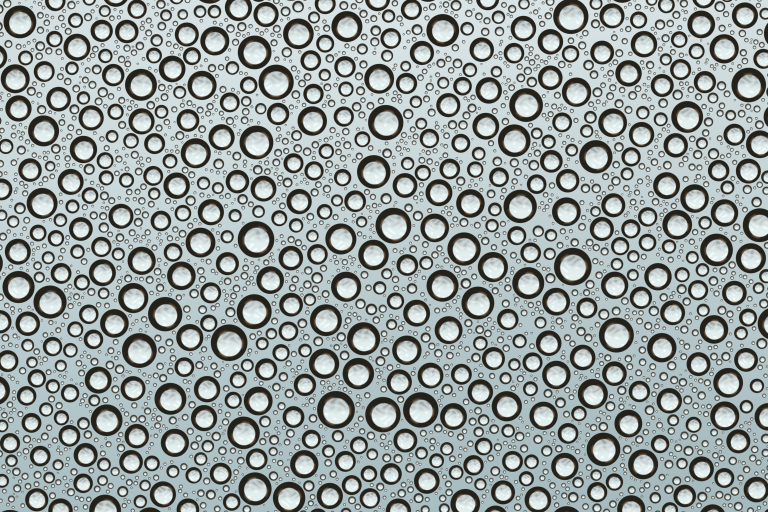
Reproduce this texture procedurally as a WebGL 1 fragment shader.

```glsl
precision highp float;
uniform vec2 u_resolution;

#define CELL 0.075      // grid spacing of the largest drops
#define SHRINK 0.55     // spacing ratio from one layer to the next
#define LAYERS 4
#define JITTER 0.56
#define MIN_SIZE 0.14   // drops below this share of a cell vanish
#define TILT 0.47       // turns the grids away from the frame
#define CORE 0.68       // bright centre as a share of the drop radius
#define RIM_DARK vec3(0.14, 0.13, 0.105)
#define RIM_WARM vec3(0.50, 0.39, 0.27)
#define CORE_LIGHT vec3(0.89, 0.935, 0.935)
#define SKY_LOW vec3(0.65, 0.735, 0.75)
#define SKY_HIGH vec3(0.84, 0.885, 0.89)

vec3 hash3(vec2 id) {
  vec3 h = vec3(dot(id, vec2(127.1, 311.7)), dot(id, vec2(269.5, 183.3)), dot(id, vec2(113.5, 271.9)));
  return fract(sin(h) * 43758.545);
}

float spacing(float layer) {
  return CELL * pow(SHRINK, layer);
}

// Centre and wanted radius of the drop in one cell
vec3 seed(vec2 id, float layer) {
  vec3 h = hash3(id + 57.0 * layer + 11.0);
  return spacing(layer) * vec3(id + 0.5 + JITTER * (h.xy - 0.5), mix(0.25, 0.5, h.z));
}

// Drop whose radius leaves room for the neighbours of its own layer
vec3 packedDrop(vec2 id, float layer) {
  vec3 drop = seed(id, layer);
  float wanted = drop.z;
  for (int y = -1; y <= 1; y++)
    for (int x = -1; x <= 1; x++) {
      if (x == 0 && y == 0) continue;
      vec3 other = seed(id + vec2(x, y), layer);
      float space = distance(drop.xy, other.xy) - 0.06 * spacing(layer);
      drop.z = min(drop.z, space * wanted / (wanted + other.z));
    }
  return drop;
}

// Free distance from a point to the largest drops
float roomToLargest(vec2 p) {
  float room = 1.0;
  vec2 home = floor(p / CELL);
  for (int y = -1; y <= 1; y++)
    for (int x = -1; x <= 1; x++) {
      vec3 drop = packedDrop(home + vec2(x, y), 0.0);
      room = min(room, distance(p, drop.xy) - drop.z);
    }
  return room;
}

// Free distance to every larger layer, searched as far as reach
float roomFor(vec2 p, float layer, float reach) {
  float room = roomToLargest(p);
  for (int j = 1; j < LAYERS; j++) {
    float larger = float(j);
    if (larger >= layer) break;
    vec2 home = floor(p / spacing(larger));
    for (int y = -1; y <= 1; y++)
      for (int x = -1; x <= 1; x++) {
        vec2 id = home + vec2(x, y);
        vec3 drop = seed(id, larger);
        float dist = distance(p, drop.xy);
        if (dist > drop.z + reach) continue;
        drop = packedDrop(id, larger);
        drop.z = min(drop.z, roomToLargest(drop.xy) - 0.0025);
        if (drop.z > MIN_SIZE * spacing(larger)) room = min(room, dist - drop.z);
      }
  }
  return room;
}

// Dark refracting rim around a bright, mottled centre; q runs from -1 to 1
vec3 shadeDrop(vec2 q, float radius, float blur, vec3 rnd) {
  float large = smoothstep(0.004, 0.016, radius);
  vec2 lens = q - vec2(0.03, -0.06) - 0.05 * (rnd.xy - 0.5);
  float dist = length(lens);
  float coreEdge = mix(0.64, CORE, large) + 0.05 * (rnd.z - 0.5);
  float core = 1.0 - smoothstep(coreEdge - blur, coreEdge + blur, dist);

  vec2 w = lens * 8.0 + rnd.xy * 20.0;
  float mottle = sin(w.x + 1.5 * sin(w.y)) * sin(w.y * 1.2 + 1.3 * sin(w.x * 0.8));
  float upper = smoothstep(-0.25, 0.6, lens.y);
  float shade = 0.17 * upper + 0.14 * large * upper * smoothstep(0.1, 0.7, mottle);
  vec3 centre = CORE_LIGHT * (1.0 - shade) + 0.05 * smoothstep(0.2, 0.8, -mottle);

  float arc = smoothstep(0.1, 0.9, sin(3.0 * atan(lens.y, lens.x) + 6.28 * rnd.x));
  float glint = exp(-pow((dist - coreEdge - 0.03) / 0.07, 2.0)) * arc * large;
  vec3 rim = mix(RIM_DARK + 0.15 * (1.0 - large), RIM_WARM, 0.7 * glint);
  return mix(rim, centre, core);
}

void main() {
  vec2 screen = gl_FragCoord.xy / u_resolution.y;
  float pixel = 1.0 / u_resolution.y;
  mat2 turn = mat2(cos(TILT), sin(TILT), -sin(TILT), cos(TILT));
  vec2 p = turn * screen;
  vec3 color = mix(SKY_LOW, SKY_HIGH, smoothstep(-0.15, 1.1, screen.y));
  color += 0.012 * sin(screen.x * 3.1 + 1.4 * sin(screen.y * 4.0));

  for (int k = 0; k < LAYERS; k++) {
    float layer = float(k);
    float cell = spacing(layer);
    vec2 home = floor(p / cell);
    for (int y = -1; y <= 1; y++)
      for (int x = -1; x <= 1; x++) {
        vec2 id = home + vec2(x, y);
        vec3 drop = seed(id, layer);
        float dist = distance(p, drop.xy);
        if (dist > drop.z + pixel) continue;
        drop = packedDrop(id, layer);
        if (k > 0) drop.z = min(drop.z, roomFor(drop.xy, layer, drop.z + 0.003) - 0.0025);
        if (drop.z < MIN_SIZE * cell) continue;
        vec2 q = (p - drop.xy) * turn / drop.z;
        float blur = max(0.05, 0.8 * pixel / drop.z);
        float cover = 1.0 - smoothstep(-0.7 * pixel, 0.7 * pixel, dist - drop.z);
        color = mix(color, shadeDrop(q, drop.z, blur, hash3(id + 5.3)), cover);
      }
  }
  gl_FragColor = vec4(color, 1.0);
}
```
